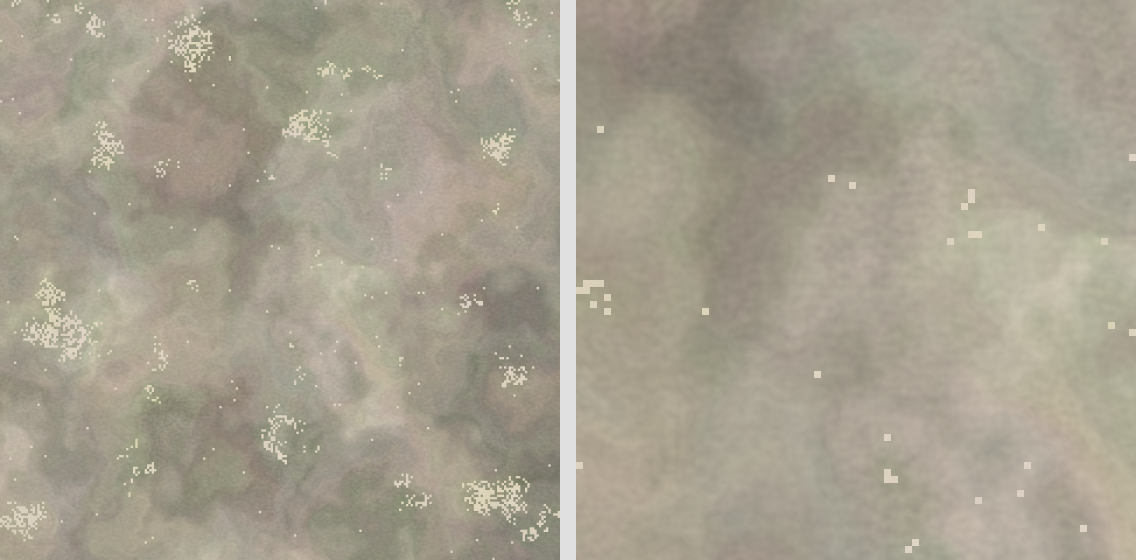
Left: the whole. Right: its middle third, enlarged.
Give the GLSL for this texture, as a Shadertoy shader.

```glsl
#define CLOUD_SCALE 3.6
#define CLOUD_CONTRAST 0.18
#define WARP 0.16
#define GRAIN 0.045
#define FLECK_GRID 240.0
#define FLECK_SCALE 6.0
#define FLECK_START 0.28
#define FLECK_FULL 0.54
#define FLECK_DENSITY 0.58
#define STONE vec3(0.638, 0.610, 0.548)
#define CREAM vec3(0.865, 0.825, 0.745)

float hash(vec2 p) {
    vec3 q = fract(p.xyx * 0.1031);
    q += dot(q, q.yzx + 33.33);
    return fract((q.x + q.y) * q.z);
}

vec2 gradient(vec2 cell) {
    float angle = 6.2832 * hash(cell + 57.0);
    return vec2(cos(angle), sin(angle));
}

float gradientNoise(vec2 p) {
    vec2 i = floor(p), f = p - i;
    vec2 u = f * f * f * (f * (f * 6.0 - 15.0) + 10.0);
    vec2 e = vec2(0.0, 1.0);
    float bottom = mix(dot(gradient(i), f),
                       dot(gradient(i + e.yx), f - e.yx), u.x);
    float top = mix(dot(gradient(i + e.xy), f - e.xy),
                    dot(gradient(i + e.yy), f - e.yy), u.x);
    return mix(bottom, top, u.y);
}

float fbm(vec2 p, int octaves, float gain) {
    float sum = 0.0, amplitude = 1.0;
    for (int i = 0; i < octaves; i++) {
        sum += amplitude * gradientNoise(p);
        p = mat2(1.6, 1.2, -1.2, 1.6) * p + 17.3;
        amplitude *= gain;
    }
    return sum;
}

// Ragged islands where the pale flecks gather, thinner to the right
float cluster(vec2 uv) {
    float thinning = 0.08 * smoothstep(0.65, 1.0, uv.x);
    return fbm(uv * FLECK_SCALE + 41.0, 4, 0.6) - thinning;
}

// One square chip: present or absent
float chip(vec2 cell) {
    float c = cluster((cell + 0.5) / FLECK_GRID);
    float density = FLECK_DENSITY * smoothstep(FLECK_START, FLECK_FULL, c);
    return step(hash(cell + 211.0), density + 0.0015);
}

// Chips joined into blocky flecks, edges smoothed over one pixel
float flecks(vec2 uv, float pixel) {
    vec2 p = uv * FLECK_GRID - 0.5;
    vec2 i = floor(p);
    vec2 f = clamp((p - i - 0.5) / (pixel * FLECK_GRID) + 0.5, 0.0, 1.0);
    vec2 e = vec2(0.0, 1.0);
    return mix(mix(chip(i), chip(i + e.yx), f.x),
               mix(chip(i + e.xy), chip(i + e.yy), f.x), f.y);
}

void mainImage(out vec4 fragColor, in vec2 fragCoord) {
    float pixel = 1.0 / iResolution.y;
    vec2 uv = fragCoord * pixel;

    // Warped cloudy mottling
    vec2 bend = vec2(fbm(uv * 5.0 + 3.0, 4, 0.6), fbm(uv * 5.0 + 83.0, 4, 0.6));
    vec2 p = uv + WARP * bend;
    float tone = CLOUD_CONTRAST * fbm(p * CLOUD_SCALE + 11.0, 6, 0.55);
    tone += 0.015 - 0.055 * smoothstep(0.5, 1.0, uv.x + 0.2 * bend.x);

    // Fine dry-brushed grain
    float grain = gradientNoise(uv * vec2(130.0, 190.0))
                + 0.6 * gradientNoise(uv * 230.0 + 9.0);
    tone += GRAIN * grain * (0.6 + 0.8 * abs(bend.y));
    vec3 color = STONE * (1.0 + tone / STONE.r);

    // Faint moss, rust and lilac stains
    float moss = fbm(p * 5.0 + 131.0, 4, 0.55);
    float rust = fbm(p * 4.5 + 197.0, 4, 0.55);
    color += moss * vec3(-0.030, 0.006, -0.035);
    color += rust * vec3(0.030, -0.008, -0.012);
    color += vec3(-0.012, 0.008, -0.016) * smoothstep(0.1, 0.45, cluster(uv));

    // Pale chips
    vec3 pale = CREAM + 0.04 * gradientNoise(uv * 30.0) + moss * vec3(0.0, 0.02, -0.06);
    color = mix(color, pale, flecks(uv, pixel));

    fragColor = vec4(color, 1.0);
}
```
